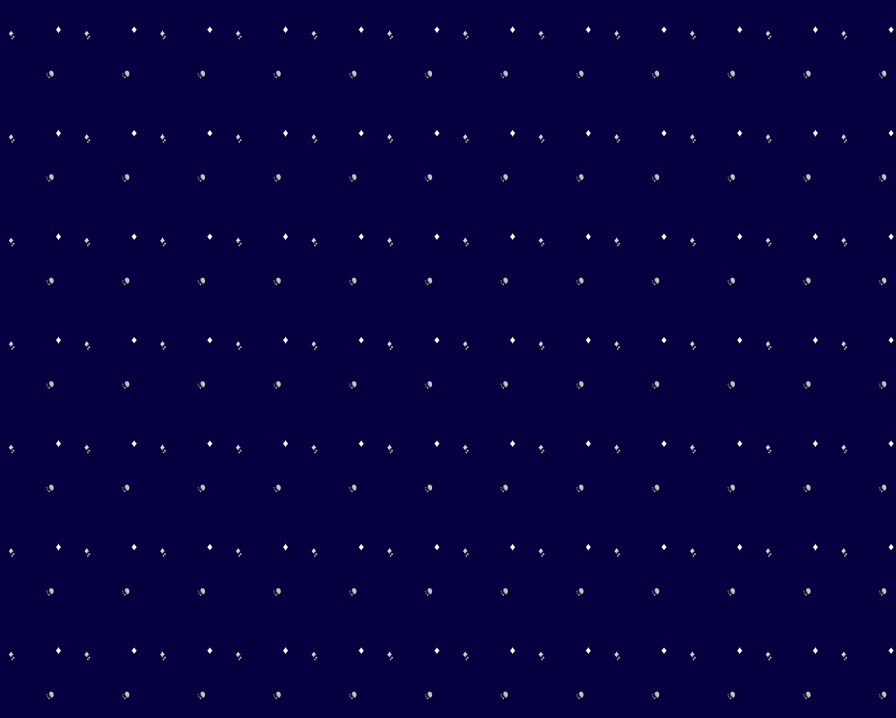
This pattern is drawn by a Shadertoy shader. Its source:

```glsl
// Night-blue field with a regular repeat of tiny diamond stars, specks and grey pebbles.

const float UNITS = 614.0;               // drawing units per canvas height
const vec2 TILE = vec2(64.73, 88.5);     // size of one repeat
const vec3 NIGHT = vec3(0.026, 0.0, 0.25);
const vec3 SHADE = vec3(0.02, 0.01, 0.215);
const vec3 WHITE = vec3(1.0);
const vec3 SILVER = vec3(0.84, 0.84, 0.82);
const vec3 PEBBLE = vec3(0.76, 0.77, 0.74);

float diamondDistance(vec2 p, vec2 radii) {
    vec2 slope = 1.0 / radii;
    return (dot(abs(p), slope) - 1.0) / length(slope);
}

float ellipseDistance(vec2 p, vec2 radii) {
    return (length(p / radii) - 1.0) * min(radii.x, radii.y);
}

float coverage(float dist, float pixel) {
    return clamp(0.5 - dist / pixel, 0.0, 1.0);
}

// Paints a shape over the ground, with a faint dark rim around it.
vec3 paint(vec3 ground, vec3 ink, float dist, float pixel) {
    float rim = 0.6 * (1.0 - smoothstep(0.8, 2.4, dist));
    ground = mix(ground, min(ground, SHADE), rim * step(0.0, dist));
    return mix(ground, ink, coverage(dist, pixel));
}

void mainImage(out vec4 fragColor, in vec2 fragCoord) {
    // Tile coordinates, measured downward from the top left corner
    float pixel = UNITS / iResolution.y;
    vec2 canvas = vec2(fragCoord.x, iResolution.y - fragCoord.y) * pixel;
    vec2 p = mod(canvas, TILE);
    vec3 color = NIGHT;

    // Bright star
    color = paint(color, WHITE, diamondDistance(p - vec2(50.0, 25.4), vec2(2.1, 2.7)), pixel);

    // Smaller star with a trailing pair of specks
    vec2 q = p - vec2(9.5, 28.8);
    float trail = min(ellipseDistance(q - vec2(2.1, 2.6), vec2(0.8)),
                      ellipseDistance(q - vec2(0.9, 4.1), vec2(0.7)));
    color = paint(color, SILVER, diamondDistance(q, vec2(1.9, 2.5)), pixel);
    color = paint(color, SILVER * 0.85, trail, pixel);

    // Round pebble with a curved row of crumbs at its lower left
    q = p - vec2(43.8, 63.1);
    color = paint(color, PEBBLE, ellipseDistance(q, vec2(2.1, 2.6)), pixel);
    for (int i = 0; i < 3; i++) {
        float angle = 3.1 - 0.5 * float(i);
        vec2 crumb = 3.6 * vec2(cos(angle), sin(angle));
        color = paint(color, SILVER * 0.85, ellipseDistance(q - crumb, vec2(0.65)), pixel);
    }

    fragColor = vec4(color, 1.0);
}
```
